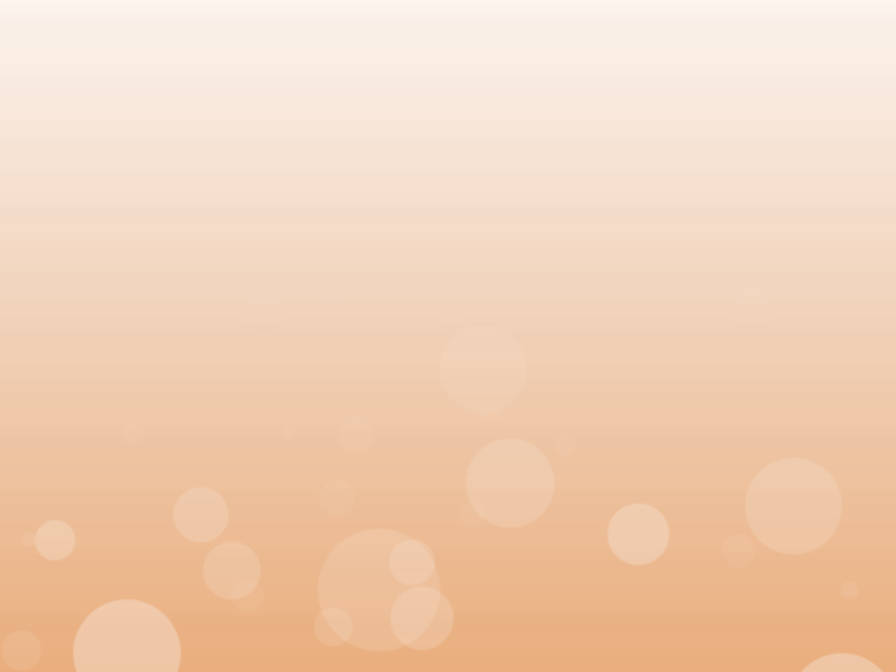
Reproduce this background procedurally as a Shadertoy shader.

```glsl
// Warm peach gradient with soft translucent bokeh discs rising from the lower edge.

const vec3 BASE_COLOR = vec3(0.914, 0.680, 0.490);
const vec3 MIDDLE_COLOR = vec3(0.942, 0.816, 0.715);
const vec3 TOP_COLOR = vec3(0.985, 0.952, 0.928);
const vec3 DISC_COLOR = vec3(0.970, 0.920, 0.880);
const float BAND_STRENGTH = 0.003;
const float EDGE_SOFTNESS = 0.0025;
const float CELL_SIZE = 0.15;
const float SCATTER_DENSITY = 0.55;
const float SCATTER_TOP = 0.62;
const float SCATTER_OPACITY = 0.16;

// Main discs: centre x, centre y, radius (canvas heights), opacity.
const int DISC_COUNT = 12;
const vec4 DISCS[DISC_COUNT] = vec4[](
    vec4(0.564, 0.122, 0.091, 0.17),
    vec4(0.719, 0.450, 0.065, 0.10),
    vec4(0.759, 0.281, 0.066, 0.20),
    vec4(1.181, 0.247, 0.072, 0.20),
    vec4(0.299, 0.234, 0.041, 0.23),
    vec4(0.345, 0.151, 0.043, 0.20),
    vec4(0.628, 0.080, 0.047, 0.22),
    vec4(0.613, 0.163, 0.034, 0.20),
    vec4(0.950, 0.205, 0.046, 0.32),
    vec4(0.082, 0.196, 0.030, 0.29),
    vec4(0.189, 0.028, 0.080, 0.39),
    vec4(1.253, -0.052, 0.080, 0.39)
);

vec3 hash3(vec2 cell) {
    vec3 q = vec3(dot(cell, vec2(127.1, 311.7)),
                  dot(cell, vec2(269.5, 183.3)),
                  dot(cell, vec2(419.2, 371.9)));
    return fract(sin(q) * 43758.55);
}

float discMask(vec2 p, vec2 centre, float radius) {
    float softness = max(EDGE_SOFTNESS, 1.0 / iResolution.y);
    return 1.0 - smoothstep(-softness, softness, length(p - centre) - radius);
}

vec3 backdrop(float height) {
    vec3 color = mix(BASE_COLOR, MIDDLE_COLOR, clamp(height * 2.0, 0.0, 1.0));
    color = mix(color, TOP_COLOR, clamp(height * 2.0 - 1.0, 0.0, 1.0));
    // Layered sines give faint horizontal bands.
    float bands = sin(height * 71.0) + 0.6 * sin(height * 133.0 + 1.7);
    return color + BAND_STRENGTH * bands;
}

// One small disc per occupied cell, kept wholly inside that cell.
float scatteredDisc(vec2 p) {
    vec2 cell = floor(p / CELL_SIZE);
    vec3 placement = hash3(cell);
    vec3 look = hash3(cell + 37.0);
    float radius = CELL_SIZE * mix(0.06, 0.20, look.x);
    vec2 margin = vec2(radius + EDGE_SOFTNESS);
    vec2 centre = cell * CELL_SIZE + mix(margin, CELL_SIZE - margin, placement.xy);
    float present = step(placement.z, SCATTER_DENSITY);
    float fade = 1.0 - smoothstep(0.0, SCATTER_TOP, centre.y);
    float opacity = SCATTER_OPACITY * mix(0.4, 1.0, look.y) * fade;
    return present * opacity * discMask(p, centre, radius);
}

void mainImage(out vec4 fragColor, in vec2 fragCoord) {
    vec2 p = fragCoord / iResolution.y;
    vec3 color = backdrop(p.y);

    // Faint small discs, then the main ones over them.
    color = mix(color, DISC_COLOR, scatteredDisc(p));
    for (int i = 0; i < DISC_COUNT; i++) {
        vec4 disc = DISCS[i];
        color = mix(color, DISC_COLOR, disc.w * discMask(p, disc.xy, disc.z));
    }

    fragColor = vec4(clamp(color, 0.0, 1.0), 1.0);
}
```
